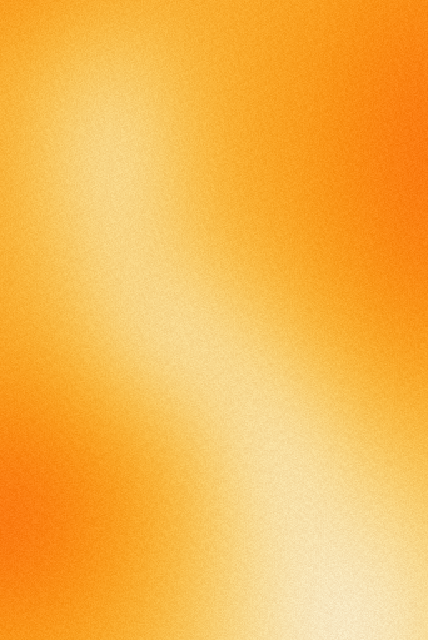
This background is drawn by a WebGL 2 fragment shader. Its source:

```glsl
#version 300 es
precision highp float;
// Soft amber gradient: pale pools and orange embers blended under fine grain.

#define EMBER vec3(0.98, 0.48, 0.07)
#define CREAM vec3(0.97, 0.915, 0.79)
#define BASE_LIGHT 0.43
#define BLUE_CURVE 2.3
#define GRAIN_CELLS 342.0
#define GRAIN_AMOUNT 0.049

uniform vec2 u_resolution;
out vec4 fragColor;

float hash(vec2 p) {
    return fract(sin(dot(p, vec2(12.9898, 78.233))) * 43758.5453);
}

// Elliptical Gaussian falloff, 1 at the centre.
float pool(vec2 uv, vec2 center, vec2 radius) {
    vec2 d = (uv - center) / radius;
    return exp(-dot(d, d));
}

// Lightness of the gradient: 0 is deep orange, 1 is cream.
float lightField(vec2 uv) {
    float light = BASE_LIGHT;
    // Pale pools and the diagonal bridge between them
    light += 0.37 * pool(uv, vec2(0.26, 0.75), vec2(0.22, 0.25));
    light += 0.28 * pool(uv, vec2(0.42, 0.47), vec2(0.25, 0.16));
    light += 0.17 * pool(uv, vec2(0.64, 0.32), vec2(0.20, 0.17));
    light += 0.55 * pool(uv, vec2(0.81, 0.01), vec2(0.44, 0.40));
    // Deep orange at the right, lower left and top left
    light -= 0.44 * pool(uv, vec2(1.05, 0.74), vec2(0.33, 0.38));
    light -= 0.44 * pool(uv, vec2(-0.02, 0.19), vec2(0.36, 0.22));
    light -= 0.15 * pool(uv, vec2(0.04, 1.04), vec2(0.30, 0.12));
    return clamp(light, 0.0, 1.0);
}

void main() {
    vec2 uv = gl_FragCoord.xy / u_resolution;
    float light = lightField(uv);

    // Blue rises late, so the midtones stay golden.
    vec3 blend = vec3(light, light, pow(light, BLUE_CURVE));
    vec3 color = mix(EMBER, CREAM, blend);

    // Grain cells scale with the canvas width.
    vec2 cell = floor(gl_FragCoord.xy / u_resolution.x * GRAIN_CELLS);
    float grain = hash(cell) + hash(cell + 57.0) - 1.0;
    color += grain * GRAIN_AMOUNT * vec3(0.4, 0.8, 1.0);

    fragColor = vec4(clamp(color, 0.0, 1.0), 1.0);
}
```
